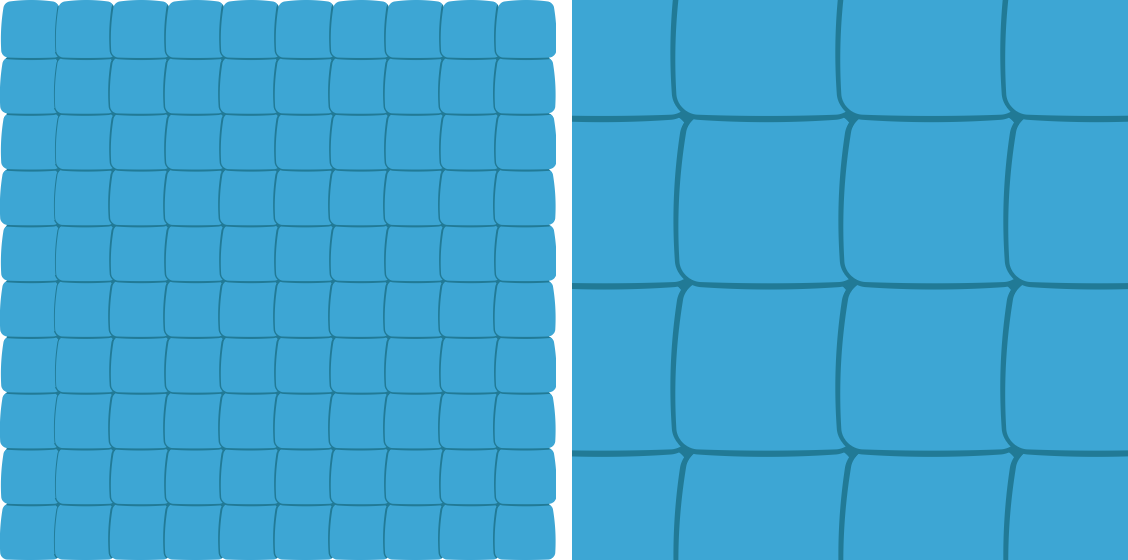
Left, the full canvas; right, a detail of the centre.
This pattern is drawn by a Shadertoy shader. Its source:

```glsl
// Ten by ten plump blue tiles, overlapping like scales on a white ground.
// Tiles are bowed rounded boxes painted left to right and bottom to top;
// each lays a tapering dark contour on the neighbours it overlaps.

const vec2 CANVAS = vec2(762.0, 768.0);    // design units
const vec2 GRID = vec2(10.0, 10.0);        // tiles across and down
const vec2 PITCH = vec2(75.35, 76.5);
const vec2 HALF_SIZE = vec2(41.75, 39.75); // larger than half the pitch: overlap
const float SIDE_BOW = 3.0;
const float SIDE_BOW_PEAK = -0.35;         // widest point, below the middle
const float TOP_BOW = 4.0;
const float BOTTOM_BOW = 1.0;
const float TOP_RADIUS = 7.0;
const float BOTTOM_RADIUS = 9.0;
const float LINE_WIDTH = 2.6;
const float FIRST_SEAM_WIDTH = 0.55;       // relative width of the first seam
const float ROW_SHIFT = 0.7;               // alternating sideways offset
const float RIM = 9.0;                     // border where notches stay open
const vec3 TILE = vec3(0.24, 0.65, 0.83);
const vec3 CONTOUR = vec3(0.13, 0.48, 0.59);
const vec3 GROUND = vec3(1.0);

float fillMask(float dist, float pixel) {
    return clamp(0.5 - dist / pixel, 0.0, 1.0);
}

float boxDistance(vec2 p, vec2 halfSize, float radius) {
    vec2 q = abs(p) - halfSize + radius;
    return length(max(q, 0.0)) + min(max(q.x, q.y), 0.0) - radius;
}

// Rounded box, widest low on the sides and arched on top
float tileDistance(vec2 p) {
    vec2 t = clamp(p / HALF_SIZE, -1.0, 1.0);
    float lean = t.y - SIDE_BOW_PEAK;
    float endBow = p.y > 0.0 ? TOP_BOW : BOTTOM_BOW;
    vec2 inset = vec2(SIDE_BOW * lean * lean, endBow * t.x * t.x);
    float radius = mix(BOTTOM_RADIUS, TOP_RADIUS, smoothstep(-0.3, 0.3, t.y));
    return boxDistance(p, HALF_SIZE - inset, radius);
}

// Contour is heaviest at the top of the sides and mid-way along the bottom
float contourWidth(vec2 p, float column) {
    vec2 t = clamp(p / HALF_SIZE, -1.0, 1.0);
    float swell = max(0.5 + 0.5 * t.y, 1.0 - t.x * t.x);
    float width = LINE_WIDTH * (0.75 + 0.35 * swell);
    bool firstSeam = column == 1.0 && t.x < -0.8 && t.y > -0.8;
    return firstSeam ? width * FIRST_SEAM_WIDTH : width;
}

void mainImage(out vec4 fragColor, in vec2 fragCoord) {
    vec2 p = fragCoord / iResolution.xy * CANVAS;
    float pixel = CANVAS.y / iResolution.y;
    vec2 cell = floor(p / PITCH);

    // Dark backing closes the gaps between inner corners
    float cover = fillMask(boxDistance(p - 0.5 * CANVAS, 0.5 * CANVAS - RIM, 0.0), pixel);
    vec3 color = mix(TILE, CONTOUR, cover);

    // Paint the nearby tiles in stacking order
    for (int row = -1; row <= 1; row++) {
        for (int column = -1; column <= 1; column++) {
            vec2 id = cell + vec2(column, row);
            if (any(lessThan(id, vec2(0.0))) || any(greaterThanEqual(id, GRID))) continue;

            vec2 center = id * PITCH + HALF_SIZE;
            center.x += 0.5 + ROW_SHIFT * (2.0 * mod(id.y, 2.0) - 1.0);
            vec2 local = p - center;
            float dist = tileDistance(local);
            float body = fillMask(dist, pixel);
            float contour = fillMask(dist - contourWidth(local, id.x), pixel);

            color = mix(color, CONTOUR, contour * cover);
            color = mix(color, TILE, body);
            cover = max(cover, body);
        }
    }

    fragColor = vec4(mix(GROUND, color, cover), 1.0);
}
```
